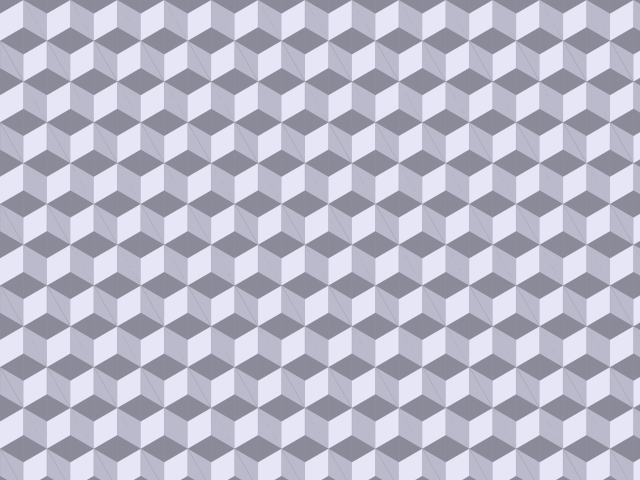
Reproduce this pattern procedurally as a WebGL 2 fragment shader.

```glsl
#version 300 es
precision highp float;
// Tumbling-block tiling: isometric cubes built from three rhombic faces.
// Each half-offset row is folded into one cell, and signed distances pick the face;
// hairline seams cross the faces, solid on odd rows and broken on even ones.

uniform vec2 u_resolution;
out vec4 fragColor;

// Lengths are fractions of the canvas height
const float TILE_WIDTH = 0.09776;
const float ROW_HEIGHT = 0.08498;
const float RHOMB_HALF = 1.0 / 3.0;   // half height of a dark rhombus, in rows
const float SEAM_WIDTH = 0.0012;
const float DIAGONAL_STRENGTH = 0.55;
const float EDGE_STRENGTH = 0.40;
const float DARK_SEAM_STRENGTH = 0.12;
const float SEAM_DASHES = 14.0;       // dashes along a broken seam

const vec3 PALE_FACE = vec3(0.90, 0.90, 0.97);
const vec3 MID_FACE  = vec3(0.73, 0.73, 0.80);
const vec3 DARK_FACE = vec3(0.54, 0.54, 0.60);

float hash(vec2 p) {
    vec3 q = fract(vec3(p.xyx) * 0.1031);
    q += dot(q, q.yzx + 33.33);
    return fract((q.x + q.y) * q.z);
}

// Pixel coverage of the region where the signed distance is positive
float cover(float dist, float pixel) {
    return clamp(0.5 + dist / pixel, 0.0, 1.0);
}

// Pixel coverage of a thin line, fading correctly below one pixel
float hairline(float dist, float pixel) {
    float halfWidth = 0.5 * SEAM_WIDTH;
    return cover(halfWidth - dist, pixel) - cover(-halfWidth - dist, pixel);
}

void main() {
    float pixel = 1.0 / u_resolution.y;
    vec2 p = gl_FragCoord.xy * pixel;

    // Rows run down from the top edge; even rows shift by half a tile
    vec2 grid = vec2(p.x / TILE_WIDTH, (1.0 - p.y) / ROW_HEIGHT);
    float row = floor(grid.y);
    float odd = mod(row, 2.0);
    grid.x += 0.5 * (1.0 - odd);
    vec2 cell = vec2(floor(grid.x), row);
    vec2 f = fract(grid);

    // Side faces: mid on the left half, pale on the right half
    float paleDist = (0.25 - abs(fract(f.x - 0.25) - 0.5)) * TILE_WIDTH;
    float pale = cover(paleDist, pixel);

    // Dark faces: lower half of one rhombus above, upper halves of two below
    float fromCentre = abs(2.0 * f.x - 1.0);
    float slope = 2.0 * RHOMB_HALF * ROW_HEIGHT / TILE_WIDTH;
    float toDistance = ROW_HEIGHT / length(vec2(1.0, slope));
    float upper = RHOMB_HALF * (1.0 - fromCentre) - f.y;
    float lower = RHOMB_HALF * fromCentre - (1.0 - f.y);
    float dark = cover(max(upper, lower) * toDistance, pixel);

    vec3 color = mix(MID_FACE, PALE_FACE, pale);

    // Diagonal seam across the mid face, broken into dashes on even rows
    float diagonalSlope = 2.0 * ROW_HEIGHT / TILE_WIDTH;
    float diagonalDist = abs(f.y - 2.0 * f.x) * ROW_HEIGHT / length(vec2(1.0, diagonalSlope));
    float dash = step(0.5, hash(vec2(floor(f.y * SEAM_DASHES), cell.x + 17.0 * row)));
    float wear = mix(0.7, 1.0, hash(cell)) * mix(0.45 * dash, 1.0, odd);
    float diagonal = hairline(diagonalDist, pixel) * (1.0 - pale);
    color = mix(color, DARK_FACE, diagonal * wear * DIAGONAL_STRENGTH);

    // Vertical seam below each rhombus tip
    float edgeDist = min(f.x, 1.0 - f.x) * TILE_WIDTH;
    color = mix(color, DARK_FACE, hairline(edgeDist, pixel) * EDGE_STRENGTH);

    // Dark faces with a faint lighter seam down the middle
    float middleDist = abs(fract(2.0 * f.x + 0.5) - 0.5) * 0.5 * TILE_WIDTH;
    vec3 top = mix(DARK_FACE, MID_FACE, hairline(middleDist, pixel) * DARK_SEAM_STRENGTH);
    color = mix(color, top, dark);

    fragColor = vec4(color, 1.0);
}
```
